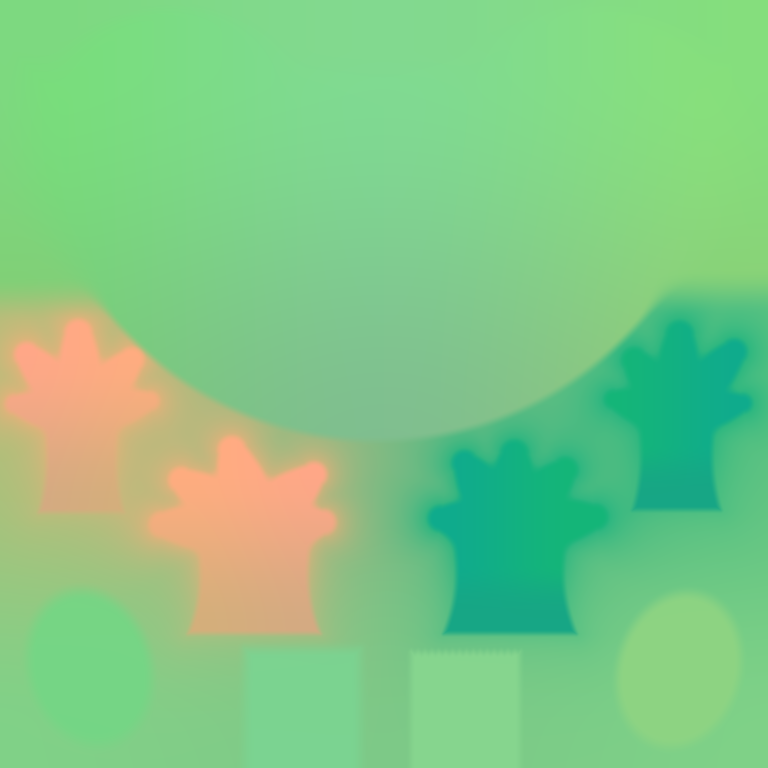
A WebGL 2 fragment shader for this background:

```glsl
#version 300 es
precision highp float;
// Soft green field with a broad heart-like bowl, two warm and two teal hands
// with glowing outlines, and pale eggs and blocks along the bottom. Built from
// distance functions over three-stop gradients, in canvas units from 0 to 1.

#define HAND_SOFT 0.0055
#define BOWL_SOFT 0.007
#define BOWL_FADE 0.050
#define NEAR_GLOW 0.022
#define WIDE_GLOW 0.080
#define TIP_RADIUS 0.016
#define FINGER_BULGE 0.009
#define TOOTH_SIZE 0.009

uniform vec2 u_resolution;
out vec4 fragColor;

// Each hand: palm x, palm y, wrist y, wrist half width.
const vec4 HANDS[4] = vec4[4](
  vec4(0.106, 0.460, 0.333, 0.055), vec4(0.331, 0.312, 0.175, 0.086),
  vec4(0.664, 0.312, 0.175, 0.086), vec4(0.881, 0.460, 0.336, 0.057));

// Five finger ends per hand: middle, upper pair, lower pair.
const vec2 TIPS[20] = vec2[20](
  vec2(.102, .566), vec2(.035, .538), vec2(.171, .531), vec2(.019, .474), vec2(.195, .478),
  vec2(.302, .414), vec2(.236, .375), vec2(.409, .382), vec2(.211, .317), vec2(.421, .320),
  vec2(.670, .409), vec2(.605, .397), vec2(.736, .388), vec2(.574, .325), vec2(.775, .327),
  vec2(.885, .564), vec2(.826, .531), vec2(.956, .542), vec2(.799, .480), vec2(.967, .475));

vec3 threeStops(vec3 left, vec3 middle, vec3 right, float x) {
  return x < 0.5 ? mix(left, middle, smoothstep(0.0, 1.0, x * 2.0))
                 : mix(middle, right, smoothstep(0.0, 1.0, x * 2.0 - 1.0));
}

float cover(float d, float soft) { return 1.0 - smoothstep(-soft, soft, d); }

float box(vec2 p, vec2 halfSize) {
  vec2 q = abs(p) - halfSize;
  return length(max(q, 0.0)) + min(max(q.x, q.y), 0.0);
}

float egg(vec2 p, float lean) {
  p.x += lean * p.y;
  return (length(p / vec2(0.080, 0.100)) - 1.0) * 0.085;
}

float smoothMin(float a, float b, float k) {
  float h = max(k - abs(a - b), 0.0) / k;
  return min(a, b) - h * h * k * 0.25;
}

// Flared wrist joined to five tapered fingers.
float hand(vec2 p, int id) {
  vec4 h = HANDS[id];
  float span = h.y - h.z;
  float t = clamp((p.y - h.z) / span, 0.0, 1.0);
  float width = h.w * (1.0 - 0.65 * t + 0.55 * t * t);
  float d = box(p - vec2(h.x, h.z + span * 0.5), vec2(width, span * 0.5));
  bool outer = id == 0 || id == 3;
  for (int i = 0; i < 5; i++) {
    vec2 axis = TIPS[id * 5 + i] - h.xy, q = p - h.xy;
    float along = clamp(dot(q, axis) / dot(axis, axis), 0.0, 1.0);
    float tip = i == 0 ? TIP_RADIUS * 1.1 : (i > 2 && outer ? TIP_RADIUS * 0.72 : TIP_RADIUS);
    float bulge = FINGER_BULGE * sin(3.14159 * along);
    float radius = mix(h.w * 0.38, tip, along) + bulge;
    d = smoothMin(d, length(q - axis * along) - radius, 0.012);
  }
  return d;
}

// Wide circle cut flat at the top, joined to two round lobes.
float bowl(vec2 p) {
  float basin = max(length(p - vec2(0.492, 0.879)) - 0.453, p.y - 0.909);
  float lobes = min(length(p - vec2(0.229, 0.800)) - 0.188,
                    length(p - vec2(0.770, 0.802)) - 0.188);
  return smoothMin(basin, lobes, 0.02);
}

void main() {
  vec2 p = gl_FragCoord.xy / u_resolution;

  // Upper field and the lower ground.
  float rise = smoothstep(0.40, 0.92, p.y);
  vec3 inside = mix(threeStops(vec3(.47, .79, .47), vec3(.50, .745, .56), vec3(.57, .79, .47), p.x),
                    threeStops(vec3(.47, .87, .48), vec3(.50, .855, .57), vec3(.53, .88, .48), p.x), rise);
  vec3 upper = mix(threeStops(vec3(.51, .79, .44), vec3(.50, .76, .55), vec3(.55, .79, .45), p.x),
                   threeStops(vec3(.49, .85, .50), vec3(.51, .85, .56), vec3(.52, .87, .49), p.x), rise);
  vec3 ground = mix(threeStops(vec3(.50, .82, .53), vec3(.49, .79, .53), vec3(.50, .82, .53), p.x),
                    threeStops(vec3(.64, .76, .48), vec3(.49, .74, .52), vec3(.40, .77, .51), p.x),
                    smoothstep(0.05, 0.42, p.y));

  // Hand glows, weaker below the wrists, and hand bodies in premultiplied form.
  vec4 bodies = vec4(0.0);
  for (int i = 0; i < 4; i++) {
    vec4 h = HANDS[i];
    float d = hand(p, i), away = max(d, 0.0);
    bool warm = i < 2;
    float lift = mix(0.35, 1.0, smoothstep(h.z - 0.03, h.y, p.y));
    float glow = lift * (0.5 * exp(-away / NEAR_GLOW) + 0.38 * exp(-away / WIDE_GLOW));
    ground = mix(ground, warm ? vec3(.92, .69, .48) : vec3(.12, .705, .50), glow);
    float height = smoothstep(h.z, h.y + 0.09, p.y);
    float side = smoothstep(-0.09, 0.09, p.x - h.x);
    vec3 tint = mix(vec3(.83, .685, .48), vec3(1.0, .675, .50), height);
    tint += warm ? vec3(0.0, -.02, .03) * (i == 0 ? 1.0 - side : side) : vec3(0.0);
    if (!warm) {
      float blue = i == 2 ? 1.0 - side : side;
      tint = mix(vec3(.08, .71, .47), vec3(.06, .67, .55), blue);
      tint = mix(vec3(.09, .65, .52), tint, smoothstep(0.0, 0.35, height));
    }
    float alpha = cover(d, HAND_SOFT);
    bodies = mix(bodies, vec4(tint, 1.0), alpha);
  }

  // Eggs and blocks on the ground; the right block has a toothed top.
  ground = mix(ground, vec3(.45, .84, .52), 0.88 * cover(egg(p - vec2(.117, .131), 0.11), 0.012));
  ground = mix(ground, vec3(.56, .83, .51), 0.92 * cover(egg(p - vec2(.884, .128), -0.11), 0.010));
  ground = mix(ground, vec3(.48, .83, .57), 0.92 * cover(box(p - vec2(.394, .058), vec2(.075, .097)), 0.012));
  float tooth = abs(fract(p.x / TOOTH_SIZE) - 0.5) * 0.005;
  vec2 block = p - vec2(.606, .054);
  block.y += tooth * step(0.0, block.y);
  ground = mix(ground, vec3(.53, .84, .56), 0.92 * cover(box(block, vec2(.071, .098)), 0.007));

  // Layer ground, field, bowl and hands; the bowl rim dissolves upward.
  float horizon = mix(0.620, 0.630, p.x);
  vec3 color = mix(upper, ground, 1.0 - smoothstep(horizon - 0.040, horizon + 0.022, p.y));
  float rim = mix(BOWL_SOFT, BOWL_FADE, smoothstep(0.58, 0.72, p.y) * smoothstep(1.02, 0.84, p.y));
  color = mix(color, inside, cover(bowl(p), rim));
  color = color * (1.0 - bodies.a) + bodies.rgb;
  fragColor = vec4(color, 1.0);
}
```
